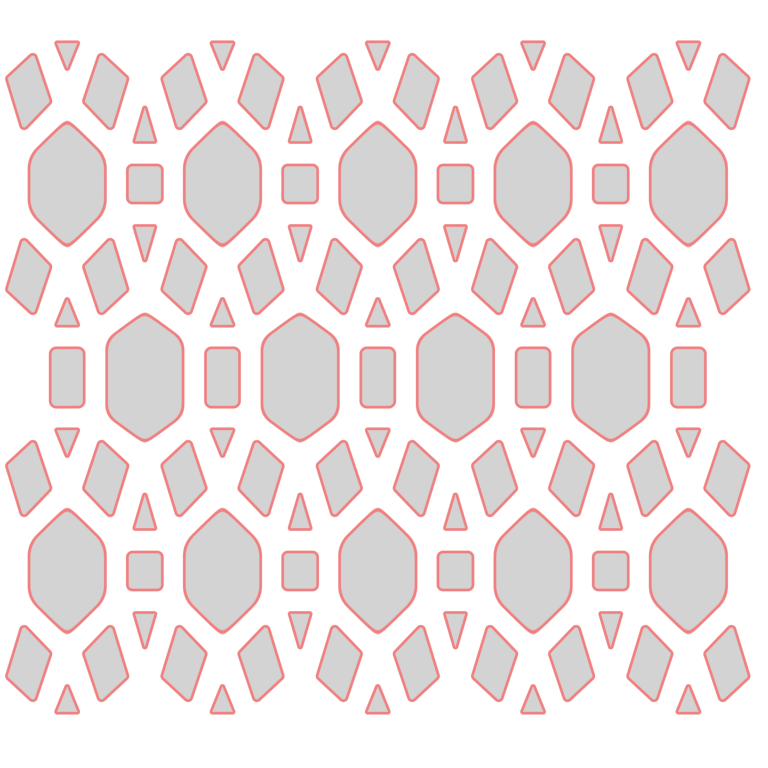
A Shadertoy shader for this pattern:

```glsl
float roundBox(vec2 p, vec2 halfSize, float r) {
    vec2 q = abs(p) - halfSize + r;
    return length(max(q, 0.0)) + min(max(q.x, q.y), 0.0) - r;
}

// Convex quad, corners counterclockwise, grown by r; a repeated corner gives a triangle
float roundQuad(vec2 p, vec2 a, vec2 b, vec2 c, vec2 d, float r) {
    vec2 v[4] = vec2[4](a, b, c, d);
    float nearest = 1e9;
    bool inside = true;
    for (int i = 0; i < 4; i++) {
        vec2 edge = v[(i + 1) % 4] - v[i], w = p - v[i];
        float t = clamp(dot(w, edge) / max(dot(edge, edge), 1e-4), 0.0, 1.0);
        nearest = min(nearest, length(w - edge * t));
        inside = inside && edge.x * w.y - edge.y * w.x >= 0.0;
    }
    return (inside ? -nearest : nearest) - r;
}

// Upright hexagon with soft shoulders and rounded tips
float softHexagon(vec2 p, float slope, float tip) {
    float side = abs(p.x) - 39.5;
    float roof = (abs(p.y) + slope * sqrt(p.x * p.x + 18.0) - 67.5) / length(vec2(slope, 1.0));
    roof += (67.5 - tip - slope * sqrt(18.0)) / length(vec2(slope, 1.0));
    float blend = max(9.0 - abs(side - roof), 0.0);
    return max(side, roof) + blend * blend / 36.0;
}

float lattice(vec2 p) {
    // Five main columns and the four columns between them
    float pitch = 155.3;
    float mainX = abs(p.x - pitch * clamp(round(p.x / pitch), -2.0, 2.0));
    float midX = abs(p.x - pitch * (clamp(floor(p.x / pitch), -2.0, 1.0) + 0.5));

    // Outer rows mirror about the middle row
    float outerY = abs(abs(p.y) - 193.5);
    vec2 outerMain = vec2(mainX, outerY), outerMid = vec2(midX, outerY);

    // Hexagons and the boxes between them
    float d = softHexagon(outerMain, 1.0, 63.0);
    d = min(d, softHexagon(vec2(midX, p.y), 0.75, 64.7));
    d = min(d, roundBox(outerMid, vec2(18.8, 20.3), 6.5));
    d = min(d, roundBox(vec2(mainX, p.y), vec2(18.3, 31.0), 7.5));

    // Slanted quads
    d = min(d, roundQuad(outerMain, vec2(43, 59), vec2(57, 105), vec2(34.4, 126), vec2(20, 83), 5.0));

    // Small triangles
    vec2 tipIn = vec2(0, 116), tipOut = vec2(0, 75.5);
    d = min(d, roundQuad(outerMain, tipIn, vec2(10, 140.7), vec2(-10, 140.7), tipIn, 2.8));
    return min(d, roundQuad(outerMid, vec2(-9.5, 43), vec2(9.5, 43), tipOut, tipOut, 2.8));
}

void mainImage(out vec4 fragColor, in vec2 fragCoord) {
    // The canvas is 768 units across
    float unit = 768.0 / min(iResolution.x, iResolution.y);
    vec2 p = (fragCoord - 0.5 * iResolution.xy) * unit + vec2(6.2, -6.5);
    float d = lattice(p);
    float soft = 0.8 * unit;

    // Grey fill under a coral outline
    vec3 color = mix(vec3(0.827), vec3(1.0), smoothstep(-soft, soft, d + 1.3));
    float outline = 1.0 - smoothstep(-soft, soft, abs(d + 1.3) - 1.35);
    color = mix(color, vec3(0.941, 0.502, 0.502), outline);
    fragColor = vec4(color, 1.0);
}
```
